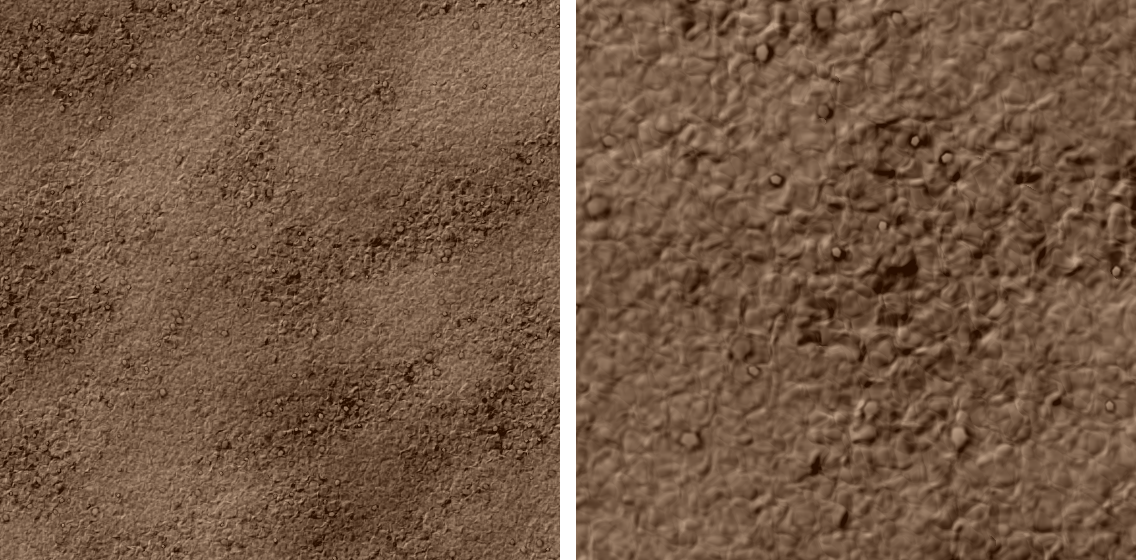
Left, the full canvas; right, a detail of the centre.
Give the GLSL for this texture, as a Shadertoy shader.

```glsl
const vec3 SOIL = vec3(0.447, 0.339, 0.257);
const vec3 TONE_TINT = vec3(1.0, 0.98, 0.93);
const vec2 TO_LIGHT = vec2(-0.6, 0.8);
const vec2 DRIFT = vec2(0.82, 0.57);

vec3 hash3(vec2 cell) {
    vec3 v = fract(cell.xyx * vec3(0.1031, 0.1030, 0.0973));
    v += dot(v, v.yxz + 33.33);
    return fract((v.xxy + v.yzz) * v.zyx);
}

float valueNoise(vec2 p) {
    vec2 cell = floor(p), f = fract(p);
    f = f * f * (3.0 - 2.0 * f);
    float low = mix(hash3(cell).x, hash3(cell + vec2(1, 0)).x, f.x);
    float high = mix(hash3(cell + vec2(0, 1)).x, hash3(cell + vec2(1, 1)).x, f.x);
    return mix(low, high, f.y);
}

float fbm(vec2 p) {
    float sum = 0.0, weight = 0.53;
    for (int i = 0; i < 4; i++) {
        sum += weight * valueNoise(p);
        p = mat2(0.8, 0.6, -0.6, 0.8) * p * 2.1 + 17.3;
        weight *= 0.5;
    }
    return sum;
}

// Cellular crumbs: the tallest of the rounded domes around p.
float crumbs(vec2 p) {
    vec2 cell = floor(p);
    float top = 0.0;
    for (int y = -1; y <= 1; y++)
    for (int x = -1; x <= 1; x++) {
        vec2 id = cell + vec2(x, y);
        vec3 h = hash3(id);
        vec2 q = p - id - h.xy;
        float radius = mix(0.25, 0.8, h.z);
        top = max(top, radius * (1.0 - dot(q, q) / (radius * radius)));
    }
    return top;
}

float soilHeight(vec2 p) {
    vec2 warp = vec2(valueNoise(p * 110.0), valueNoise(p * 110.0 + 41.0)) - 0.5;
    vec2 q = p + 0.007 * warp;
    return 0.5 * crumbs(q * 82.0) + 0.36 * crumbs(q * 160.0 + 9.0)
         + 0.62 * valueNoise(q * 145.0) + 0.5 * valueNoise(q * 55.0);
}

// Scattered stones: x = body, y = cast shadow, z = lit side.
vec3 pebbles(vec2 p, float density) {
    vec2 cell = floor(p);
    vec3 result = vec3(0.0);
    for (int y = -1; y <= 1; y++)
    for (int x = -1; x <= 1; x++) {
        vec2 id = cell + vec2(x, y);
        vec3 h = hash3(id + 71.0);
        vec3 shape = hash3(id + 193.0);
        float present = step(h.z, density);
        float radius = mix(0.13, 0.3, shape.x * shape.x);
        vec2 q = (p - id - h.xy) / radius;
        float angle = atan(q.y, q.x + 0.001) + 6.28 * shape.y;
        float lobes = 1.0 + 0.12 * sin(2.0 * angle) + 0.05 * sin(5.0 * angle);
        float body = present * (1.0 - smoothstep(0.5, 1.1, length(q) * lobes));
        float shadow = 1.0 - smoothstep(0.9, 1.7, length(q + 0.3 * TO_LIGHT) * lobes);
        float bright = dot(q, TO_LIGHT) + 1.6 * (shape.z - 0.5);
        result.z = mix(result.z, bright, body);
        result.xy = max(result.xy, vec2(body, present * shadow));
    }
    return result;
}

void mainImage(out vec4 fragColor, in vec2 fragCoord) {
    vec2 p = fragCoord / iResolution.y;
    vec2 drifted = vec2(dot(p, DRIFT), dot(p, vec2(-DRIFT.y, DRIFT.x)));

    // Broad diagonal patches and the rough ground between them
    float patches = fbm(drifted * vec2(3.5, 7.0) + 5.0) - 0.5;
    float rough = smoothstep(0.3, 0.7, fbm(drifted * vec2(8.0, 14.0) + 31.0));

    // Side-lit relief
    float slope = soilHeight(p) - soilHeight(p + TO_LIGHT * 0.0023);
    float relief = slope * mix(0.34, 0.62, rough);

    // Fine grit and dark pits
    float grit = valueNoise(p * 270.0) - 0.5;
    float pits = smoothstep(0.64, 0.88, valueNoise(p * 105.0 + 13.0)) * rough;

    float tone = 0.02 + 0.29 * patches - 0.035 * (rough - 0.5)
               + relief + 0.17 * grit - 0.2 * pits;

    // Pale stones with dark edges
    vec3 stone = pebbles(p * 44.0, mix(0.04, 0.28, rough));
    tone -= 0.18 * stone.y;
    tone = mix(tone, 0.09 + 0.09 * stone.z + 0.15 * grit, stone.x);

    tone = clamp(tone, -0.29, 0.3);
    fragColor = vec4(clamp(SOIL + tone * TONE_TINT, 0.0, 1.0), 1.0);
}
```
